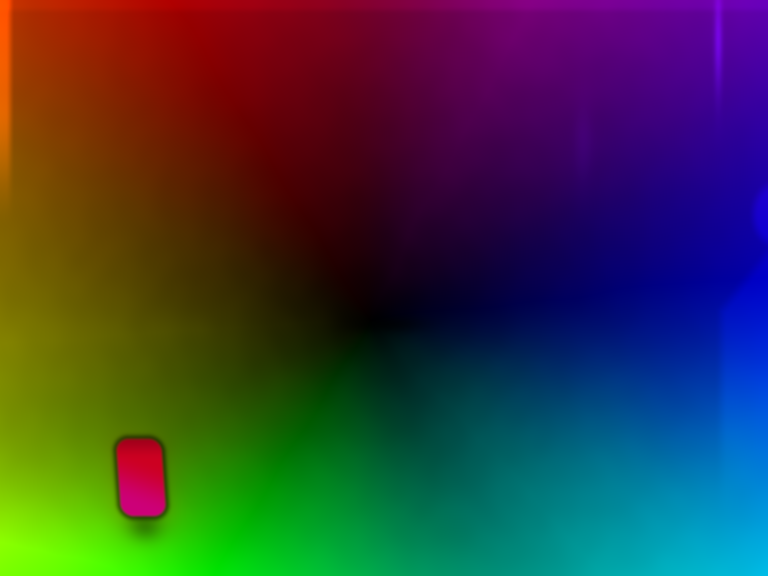
A Shadertoy shader for this texture map:

```glsl
// Draws a motion-field colour wheel: hue by direction, brightness by distance, with one small red patch.

const vec2 WHEEL_CENTER = vec2(0.642, 0.446);
const vec2 PATCH_CENTER = vec2(0.245, 0.171);
const vec3 PATCH_TOP = vec3(0.80, 0.0, 0.13);
const vec3 PATCH_BOTTOM = vec3(0.80, 0.0, 0.47);
const vec3 EDGE_ORANGE = vec3(0.32, 0.12, 0.0);
const vec3 STREAK_VIOLET = vec3(0.12, 0.02, 0.28);

vec2 hashGradient(vec2 cell) {
    float h = fract(sin(dot(cell, vec2(127.1, 311.7))) * 43758.5);
    return vec2(cos(6.2832 * h), sin(6.2832 * h));
}

float gradientNoise(vec2 p) {
    vec2 i = floor(p), f = fract(p);
    vec2 u = f * f * (3.0 - 2.0 * f);
    vec2 e = vec2(1.0, 0.0);
    float low = mix(dot(hashGradient(i), f),
                    dot(hashGradient(i + e.xy), f - e.xy), u.x);
    float high = mix(dot(hashGradient(i + e.yx), f - e.yx),
                     dot(hashGradient(i + e.xx), f - e.xx), u.x);
    return mix(low, high, u.y);
}

// Gaussian bump on a circle measured in degrees
float lobe(float angle, float center, float width) {
    float d = (mod(angle - center + 180.0, 360.0) - 180.0) / width;
    return exp(-d * d);
}

float glow(vec2 p, vec2 center, vec2 size) {
    vec2 d = (p - center) / size;
    return exp(-dot(d, d));
}

float roundedBox(vec2 p, vec2 halfSize, float radius) {
    vec2 q = abs(p) - halfSize + radius;
    return length(max(q, 0.0)) + min(max(q.x, q.y), 0.0) - radius;
}

float inside(float dist, float blur) {
    return 1.0 - smoothstep(-blur, blur, dist);
}

vec3 pureHue(float degrees) {
    vec3 k = abs(mod(degrees / 60.0 + vec3(0.0, 4.0, 2.0), 6.0) - 3.0);
    return clamp(k - 1.0, 0.0, 1.0);
}

float wheelHue(float angle) {
    return angle + 236.0 + 13.0 * lobe(angle, 95.0, 20.0)
         - 12.0 * lobe(angle, -33.0, 24.0) + 5.0 * lobe(angle, -120.0, 18.0)
         - 5.0 * lobe(angle, 22.0, 14.0) + 4.0 * lobe(angle, 158.0, 16.0);
}

float wheelGain(float angle) {
    return 0.71 + 0.78 * lobe(angle, -110.0, 40.0)
         + 0.37 * lobe(angle, -22.0, 43.0) + 0.22 * lobe(angle, 118.0, 28.0);
}

vec3 colorWheel(vec2 p, float extraValue) {
    vec2 d = p - WHEEL_CENTER;
    float angle = degrees(atan(d.y, d.x + 1e-5));
    float value = wheelGain(angle) * pow(length(d), 0.9) + extraValue;
    return pureHue(wheelHue(angle)) * clamp(value, 0.0, 1.0);
}

// Brighter shapes along the right border
float rightBorder(vec2 p) {
    float slope = max(1.252 - p.x, (p.y - 0.46 - 1.25 * (p.x - 1.252)) * 0.62);
    float fade = smoothstep(0.08, 0.36, p.y);
    float bulb = length((p - vec2(1.348, 0.628)) / vec2(1.0, 1.3)) - 0.04;
    return 0.11 * inside(slope, 0.012) * fade + 0.16 * inside(bulb, 0.010);
}

vec3 drawPatch(vec3 color, vec2 p) {
    vec2 q = p - PATCH_CENTER;
    q.x += 0.07 * q.y;
    float dist = roundedBox(q, vec2(0.041, 0.069), 0.024);
    float height = smoothstep(-0.055, 0.035, q.y + 0.35 * q.x);
    vec3 fill = mix(PATCH_BOTTOM, PATCH_TOP, height);
    fill *= 1.0 - 0.25 * smoothstep(0.03, 0.075, q.y);
    color *= 1.0 - 0.35 * glow(q, vec2(0.0, -0.085), vec2(0.03, 0.025));
    color = mix(color, color.grb, 0.18 * exp(-max(dist, 0.0) / 0.02));
    color *= 1.0 - 0.45 * exp(-pow(dist / 0.006, 2.0));
    return mix(color, fill, inside(dist + 0.002, 0.004));
}

void mainImage(out vec4 fragColor, in vec2 fragCoord) {
    vec2 uv = fragCoord / iResolution.xy;
    vec2 p = uv * vec2(4.0 / 3.0, 1.0);

    // Soft irregularity in the field
    vec2 warp = vec2(gradientNoise(p * 9.0), gradientNoise(p * 9.0 + 40.0));
    float grain = 0.012 * gradientNoise(p * vec2(26.0, 22.0));

    // Wheel with corner and border lift
    float extra = grain + rightBorder(p);
    extra += 0.25 * glow(p, vec2(0.0), vec2(0.40, 0.16));
    extra += 0.06 * smoothstep(0.975, 0.99, p.y);
    vec3 color = colorWheel(p + 0.012 * warp, extra);

    // Dark arch over the hub
    color *= 1.0 - 0.6 * glow(p, vec2(0.665, 0.437), vec2(0.065, 0.014));

    // Border glow and faint vertical streaks
    color += EDGE_ORANGE * inside(p.x - 0.018, 0.008) * smoothstep(0.60, 0.82, p.y);
    color += STREAK_VIOLET * glow(p, vec2(1.247, 0.93), vec2(0.007, 0.085));
    color += 0.22 * STREAK_VIOLET * glow(p, vec2(1.012, 0.75), vec2(0.016, 0.07));

    color = drawPatch(color, p);
    fragColor = vec4(clamp(color, 0.0, 1.0), 1.0);
}
```
